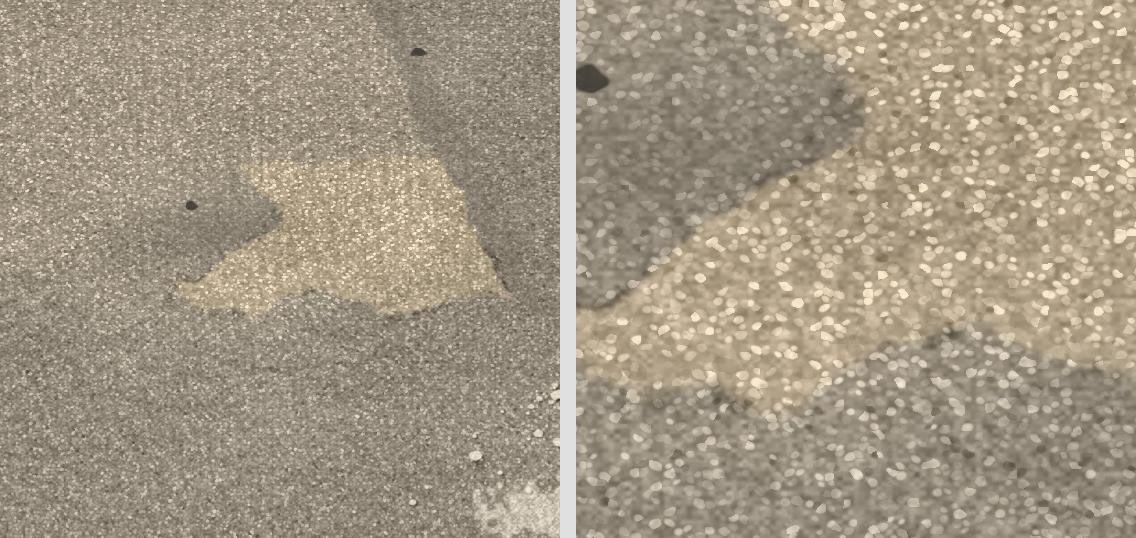
Left, the full canvas; right, a detail of the centre.
Give the GLSL for this texture, as a Shadertoy shader.

```glsl
// Worn asphalt in sunlight: a gritty tan pothole beside a darker paved lane.
// Signed regions set the base tone; Voronoi chips, fine grit, pebbles
// and loose pale stones are layered on top with sine-hash randomness.
#define DARK_TONE vec3(0.43, 0.40, 0.345)
#define PALE_TONE vec3(0.93, 0.89, 0.82)
#define SAND_TINT vec3(0.030, 0.000, -0.038)
#define CHIP_SCALE 150.0
#define PEBBLE_SCALE 72.0
#define GRIT_SCALE 290.0
#define CHIP_GAIN 0.58
#define GRIT_GAIN 0.36
#define LOOSE_STONES 22

float hash(vec2 p) {
    return fract(sin(dot(p, vec2(127.1, 311.7))) * 43758.545);
}

vec2 hash2(vec2 p) {
    return vec2(hash(p), hash(p + 57.3));
}

float noise(vec2 p) {
    vec2 i = floor(p), f = fract(p);
    f = f * f * (3.0 - 2.0 * f);
    return mix(mix(hash(i), hash(i + vec2(1, 0)), f.x),
               mix(hash(i + vec2(0, 1)), hash(i + vec2(1, 1)), f.x), f.y);
}

float fbm(vec2 p) {
    float sum = 0.0, gain = 0.5;
    for (int i = 0; i < 4; i++) {
        sum += gain * noise(p);
        p = p * 2.03 + 17.0;
        gain *= 0.5;
    }
    return sum / 0.9375;
}

// Nearest chip: x = coverage, y = random tone, z = second random value
vec3 chips(vec2 p, float soft) {
    vec2 cell = floor(p), id = cell;
    float nearest = 9.0;
    for (int y = -1; y <= 1; y++)
    for (int x = -1; x <= 1; x++) {
        vec2 c = cell + vec2(x, y);
        vec2 d = p - c - 0.1 - 0.8 * hash2(c);
        d.x += d.y * (hash(c + 9.0) - 0.5);
        float dist = dot(d, d);
        if (dist < nearest) { nearest = dist; id = c; }
    }
    float radius = 0.28 + 0.35 * hash(id + 3.7);
    float cover = 1.0 - smoothstep(radius - soft, radius + soft, sqrt(nearest));
    return vec3(cover, hash(id + 21.4), hash(id + 40.9));
}

// Signed depth inside the pothole, positive inside
float potholeDepth(vec2 p, float seam) {
    float lower = 0.432 - 0.02 * cos((p.x - 0.446) * 21.0);
    float upper = 0.70 + 0.05 * (p.x - 0.5);
    float left = min(0.325 + 1.9 * max(p.y - 0.473, 0.0), 0.505);
    left -= 0.055 * smoothstep(0.62, 0.68, p.y);
    return min(min(p.y - lower, upper - p.y), min(seam, (p.x - left) * 0.6));
}

void mainImage(out vec4 fragColor, in vec2 fragCoord) {
    vec2 p = fragCoord / iResolution.y;
    float px = 1.0 / iResolution.y;
    vec2 ground = vec2(p.x, p.y + 0.22 * p.y * p.y);

    // Regions with ragged borders
    vec2 warp = vec2(fbm(p * 19.0), fbm(p * 19.0 + 40.0)) - 0.5;
    vec2 q = p + 0.045 * warp;
    float broad = fbm(p * vec2(4.0, 9.0)) - 0.5;
    float seam = 0.676 + 0.5 * (1.0 - q.y) - q.x;
    float depth = potholeDepth(q, seam);
    float pothole = smoothstep(-0.004, 0.012, depth);
    float worn = smoothstep(0.40, 0.60, p.y + 0.35 * broad) * smoothstep(-0.008, 0.012, seam);
    float hollow = exp(-dot((q - vec2(0.42, 0.58)) / vec2(0.14, 0.08), (q - vec2(0.42, 0.58)) / vec2(0.14, 0.08)));
    float sealed = exp(-pow((seam + 0.03) / 0.03, 2.0)) * smoothstep(0.40, 0.52, p.y);
    float smoothArea = clamp((hollow + 0.7 * sealed) * (1.0 - pothole), 0.0, 1.0);

    float tone = 0.235 + 0.075 * worn + 0.20 * broad;
    tone = mix(tone, 0.43 + 0.30 * broad, pothole) - 0.07 * smoothArea;

    // Embedded chips, dark pits and fine grit
    vec3 chip = chips(ground * CHIP_SCALE, 0.10 + 0.5 * CHIP_SCALE * px);
    float exposure = (0.85 + 0.30 * worn + 0.15 * pothole) * (1.0 - 0.55 * smoothArea);
    tone += CHIP_GAIN * exposure * chip.x * chip.y * chip.y;
    tone -= 0.20 * chip.x * smoothstep(0.82, 0.9, chip.z) * (1.0 - 0.5 * smoothArea);
    float grit = noise(ground * GRIT_SCALE) + 0.5 * noise(ground * GRIT_SCALE * 0.47 + 8.0) - 0.75;
    tone += GRIT_GAIN * grit * (1.0 - 0.3 * smoothArea);

    // Pebbles and broken shadow along the pothole rim
    vec3 pebble = chips(ground * PEBBLE_SCALE, 0.07 + 0.5 * PEBBLE_SCALE * px);
    float rim = pothole * (1.0 - smoothstep(0.01, 0.05, depth)) * smoothstep(0.60, 0.45, p.y);
    tone = mix(tone, 0.15 + 0.7 * pebble.y, 0.55 * rim * pebble.x);
    float broken = smoothstep(0.45, 0.7, noise(p * 45.0));
    tone -= 0.26 * broken * exp(-pow(depth / 0.006, 2.0)) * smoothstep(0.68, 0.5, p.y);

    // Faint wandering cracks across the older surface
    float crack = abs(fract(q.y * 4.6 + 0.25 * broad + 0.05) - 0.5) / 4.6;
    tone -= 0.10 * (1.0 - smoothstep(0.001, 0.004, crack)) * smoothstep(0.5, 0.65, noise(p * 7.0)) * (1.0 - pothole);

    // Pale spilled grit in the near corner
    float spillDist = length((q - vec2(1.01, 0.05)) / vec2(0.12, 0.055));
    float spill = smoothstep(1.15, 0.65, spillDist + 1.1 * (noise(p * 70.0) - 0.5));
    tone = mix(tone, 0.80 + 0.5 * grit, 0.85 * spill);

    // Loose stones with a shadow toward the lower right
    for (int i = 0; i < LOOSE_STONES; i++) {
        vec2 r = hash2(vec2(float(i), 4.0));
        vec2 center = vec2(1.04 - 0.40 * r.x * r.x, 0.02 + 0.27 * r.y);
        float size = 0.003 + 0.008 * pow(hash(vec2(float(i), 8.0)), 3.0);
        vec2 d = (p - center) * vec2(0.85, 1.1) + 0.12 * size * warp;
        float wobble = size * (0.8 + 0.4 * noise(p * 160.0));
        float shadow = length(d + size * vec2(-0.5, 0.6)) - wobble;
        tone -= 0.28 * (1.0 - smoothstep(-px, 2.0 * px, shadow));
        tone = mix(tone, 0.90 + 0.3 * grit, 1.0 - smoothstep(-px, px, length(d) - wobble));
    }

    // Dark oily spots
    float oil = 0.0;
    for (int i = 0; i < 2; i++) {
        vec2 d = q - vec2(0.361, 0.622) - float(i) * vec2(0.415, 0.277);
        oil = max(oil, 1.0 - smoothstep(0.8, 1.15, length(d / vec2(0.014, 0.008))));
    }

    float sandy = clamp(0.35 * worn + 0.85 * pothole - 0.4 * smoothArea, 0.0, 1.0);
    vec3 color = mix(DARK_TONE, PALE_TONE, clamp(tone, -0.35, 1.05));
    color += SAND_TINT * sandy;
    color = mix(color, DARK_TONE * 0.55, 0.85 * oil);
    fragColor = vec4(clamp(color, 0.0, 1.0), 1.0);
}
```
